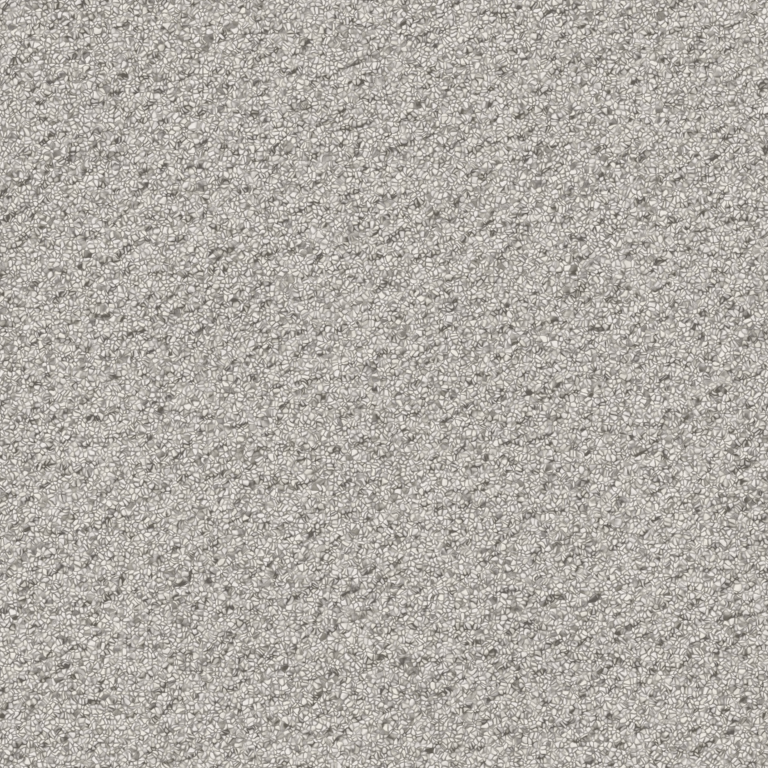
This texture is drawn by a three.js fragment shader. Its source:

```glsl
// Fine grey stucco: tiny pale grains, partly fused into short worms, from a
// warped Voronoi pattern, laid over a clumpy noise relief lit from the upper
// left so that thin, crooked dark crevices run along the clumps.

varying vec2 vUv;

vec3 hash3(vec2 p) {
  vec3 q = fract(p.xyx * vec3(0.1031, 0.1030, 0.0973));
  q += dot(q, q.yxz + 33.33);
  return fract((q.xxy + q.yzz) * q.zyx);
}

float noise(vec2 p) {
  vec2 cell = floor(p);
  vec2 f = fract(p);
  f = f * f * (3.0 - 2.0 * f);
  float low = mix(hash3(cell).x, hash3(cell + vec2(1.0, 0.0)).x, f.x);
  float high = mix(hash3(cell + vec2(0.0, 1.0)).x, hash3(cell + 1.0).x, f.x);
  return mix(low, high, f.y);
}

vec2 wobble(vec2 p) {
  return vec2(noise(p + 11.0), noise(p + 71.0)) - 0.5;
}

// Height of the clumps, slightly stretched along a line rising to the right
float relief(vec2 p) {
  vec2 along = vec2(0.88, 0.47);
  vec2 q = vec2(dot(p, along), dot(p, vec2(-along.y, along.x)));
  q *= vec2(62.0, 80.0);
  return 0.5 * noise(q + 17.0) + 0.5 * noise(q * 1.9 + 53.0);
}

// Grain pattern: x = gap to the next grain, y = side facing the light,
// z = random shade, w = random tint
vec4 grains(vec2 p, vec2 light) {
  vec2 cell = floor(p);
  float nearest = 9.0;
  float second = 9.0;
  vec2 toCentre = vec2(0.0);
  vec2 look = vec2(0.0);
  for (int j = -1; j <= 1; j++) {
    for (int i = -1; i <= 1; i++) {
      vec2 id = cell + vec2(float(i), float(j));
      vec3 rnd = hash3(id + 7.0);
      vec2 d = id + rnd.xy - p;
      float dist = length(d);
      if (dist < nearest) {
        second = nearest;
        nearest = dist;
        toCentre = d;
        look = vec2(rnd.z, fract(rnd.z * 7.0 + rnd.x));
      } else {
        second = min(second, dist);
      }
    }
  }
  return vec4(second - nearest, -dot(toCentre, light), look);
}

vec3 stucco(vec2 p) {
  vec2 light = vec2(-0.45, 0.89);

  // Bend the cells so that the grains become uneven
  vec2 q = p * 182.0;
  vec2 bend = wobble(q * 0.85);
  vec4 grain = grains(q + 1.1 * bend, light);

  // Seams fade here and there, which fuses neighbouring grains
  float fused = 0.45 * smoothstep(0.45, 0.8, noise(q * 0.9 + 131.0));
  float body = mix(smoothstep(0.0, 0.55, grain.x), 0.75, fused);

  // Light and shade on the clumps, deepest in the seams
  vec2 r = p + 0.003 * bend + 0.008 * wobble(p * 70.0);
  float slope = relief(r) - relief(r + light * 0.0042);
  float crevice = smoothstep(0.05, 0.24, -slope);

  float tone = 0.525 + 0.39 * body;
  tone += 0.10 * grain.y + 0.05 * (grain.z - 0.5);
  tone += 0.12 * slope - 0.20 * crevice * (1.0 - 0.5 * body);
  tone += 0.02 * (noise(p * 7.0) - 0.5);
  tone = clamp(tone, 0.38, 0.93);

  // Warm grey, a little yellower on some grains
  float warmth = 0.032 + 0.022 * grain.w;
  return tone - vec3(0.0, 0.018, warmth);
}

void main() {
  // Average four close samples to smooth the edges
  vec3 colour = vec3(0.0);
  for (int j = 0; j < 2; j++) {
    for (int i = 0; i < 2; i++) {
      vec2 offset = (vec2(float(i), float(j)) - 0.5) * 0.00095;
      colour += 0.25 * stucco(vUv + offset);
    }
  }
  gl_FragColor = vec4(colour, 1.0);
}
```
